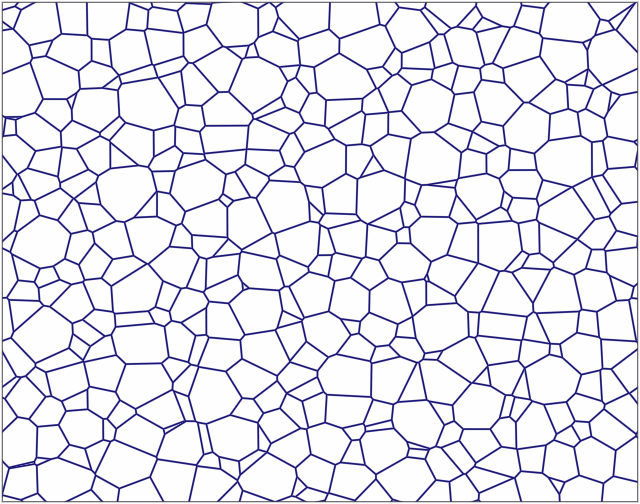
A Shadertoy shader for this pattern:

```glsl
const vec3 PAPER = vec3(0.995);
const vec3 INK = vec3(0.09, 0.08, 0.46);
const vec3 FRAME = vec3(0.22, 0.22, 0.25);

// Lengths are fractions of the canvas height
const vec2 DENSITY = vec2(16.6, 18.3);   // grains per canvas height, along x and y
const float LINE_HALF = 0.0018;
const float FRAME_HALF = 0.0009;
const float FRAME_INSET = 0.0045;

// Grain packing, in grid units
const float JITTER = 0.92;
const float RADIUS_MIN = 0.18;
const float RADIUS_MAX = 0.94;
const float RADIUS_SKEW = 1.6;           // higher gives more small grains
const float RELAX = 0.55;
const float PUSH_MAX = 0.45;

const int REACH = 2;
const int SIDE = 2 * REACH + 1;
const int COUNT = SIDE * SIDE;

// Integer hash to three values in 0..1
vec3 hash3(ivec2 cell) {
    uvec3 v = uvec3(cell.x + 512, cell.y + 512, 77) * 1664525u + 1013904223u;
    v.x += v.y * v.z; v.y += v.z * v.x; v.z += v.x * v.y;
    v ^= v >> 16u;
    v.x += v.y * v.z; v.y += v.z * v.x; v.z += v.x * v.y;
    return vec3(v >> 8u) / 16777216.0;
}

// Disc of one grid cell: centre in xy, radius in z
vec3 rawDisc(ivec2 cell) {
    vec3 h = hash3(cell);
    vec2 centre = vec2(cell) + 0.5 + JITTER * (h.xy - 0.5);
    return vec3(centre, mix(RADIUS_MIN, RADIUS_MAX, pow(h.z, RADIUS_SKEW)));
}

// Moves a disc away from overlapping neighbours; larger discs yield less
vec3 relaxedDisc(ivec2 cell) {
    vec3 disc = rawDisc(cell);
    vec2 push = vec2(0.0);
    for (int y = -1; y <= 1; y++)
    for (int x = -1; x <= 1; x++) {
        vec3 other = rawDisc(cell + ivec2(x, y));
        vec2 away = disc.xy - other.xy;
        float gap = max(length(away), 1e-4);
        float overlap = max(disc.z + other.z - gap, 0.0);
        float share = other.z * other.z / (other.z * other.z + disc.z * disc.z);
        push += away / gap * overlap * share * RELAX;
    }
    push *= min(1.0, PUSH_MAX / max(length(push), 1e-4));
    return vec3(disc.xy + push, disc.z);
}

// Distance to the nearest wall of the power diagram of the discs
float wallDistance(vec2 uv) {
    vec2 p = uv * DENSITY;
    ivec2 home = ivec2(floor(p));
    vec2 centres[COUNT];
    float powers[COUNT];
    int owner = 0;
    for (int i = 0; i < COUNT; i++) {
        vec3 disc = relaxedDisc(home + ivec2(i % SIDE, i / SIDE) - REACH);
        vec2 offset = p - disc.xy;
        centres[i] = disc.xy;
        powers[i] = dot(offset, offset) - disc.z * disc.z;
        if (powers[i] < powers[owner]) owner = i;
    }
    float nearest = 1.0;
    for (int i = 0; i < COUNT; i++) {
        if (i == owner) continue;
        // Dividing by the gradient returns the distance to canvas units
        float slope = 2.0 * length(DENSITY * (centres[i] - centres[owner]));
        nearest = min(nearest, (powers[i] - powers[owner]) / max(slope, 1e-4));
    }
    return nearest;
}

// Soft coverage of a stroke
float stroke(float dist, float halfWidth, float pixel) {
    return 1.0 - smoothstep(halfWidth - 0.75 * pixel, halfWidth + 0.75 * pixel, dist);
}

void mainImage(out vec4 fragColor, in vec2 fragCoord) {
    float pixel = 1.0 / iResolution.y;
    vec2 uv = fragCoord * pixel;
    vec2 size = iResolution.xy * pixel;

    // Signed distance inward from the frame
    vec2 border = min(uv, size - uv) - FRAME_INSET;
    float inside = min(border.x, border.y);

    float walls = stroke(wallDistance(uv), LINE_HALF, pixel);
    walls *= smoothstep(-0.5 * pixel, 0.5 * pixel, inside);
    vec3 colour = mix(PAPER, INK, walls);
    colour = mix(colour, FRAME, stroke(abs(inside), FRAME_HALF, pixel));
    fragColor = vec4(colour, 1.0);
}
```
